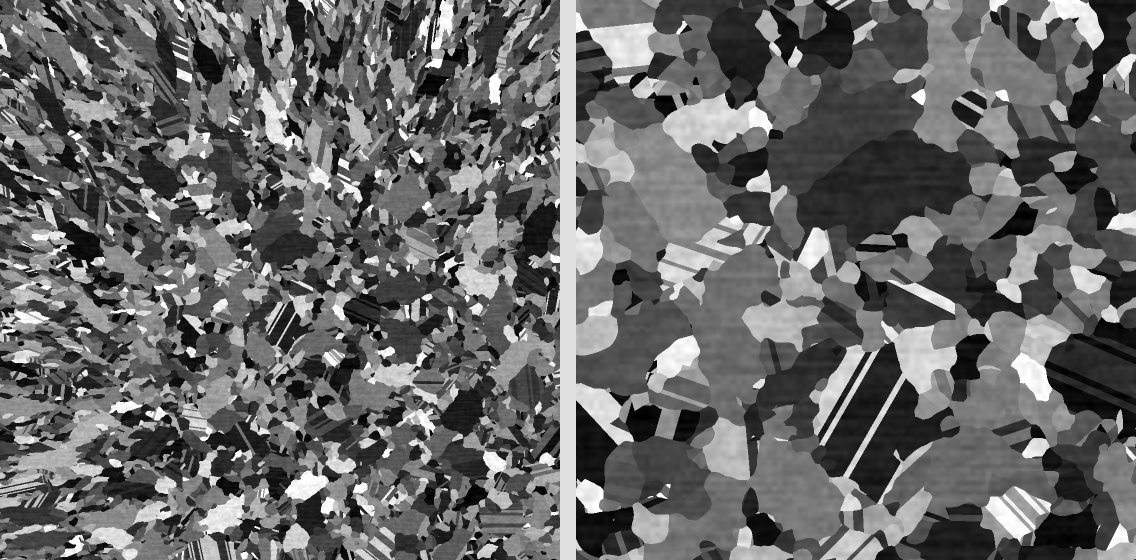
Left, the full canvas; right, a detail of the centre.
Give the GLSL for this texture, as a WebGL 2 fragment shader.

```glsl
#version 300 es
precision highp float;

uniform vec2 u_resolution;
out vec4 fragColor;

vec3 hash3(vec3 p) {
    p = fract(p * vec3(0.1031, 0.1030, 0.0973));
    p += dot(p, p.yxz + 33.33);
    return fract((p.xxy + p.yxx) * p.zyx);
}

mat2 rotation(float angle) {
    float c = cos(angle), s = sin(angle);
    return mat2(c, -s, s, c);
}

float valueNoise(vec2 p) {
    vec2 cell = floor(p), f = fract(p);
    f = f * f * (3.0 - 2.0 * f);
    float a = hash3(vec3(cell, 7.0)).x;
    float b = hash3(vec3(cell + vec2(1.0, 0.0), 7.0)).x;
    float c = hash3(vec3(cell + vec2(0.0, 1.0), 7.0)).x;
    float d = hash3(vec3(cell + 1.0, 7.0)).x;
    return mix(mix(a, b, f.x), mix(c, d, f.x), f.y);
}

// Mostly dark and middle greys with a short bright tail
float crystalTone(float h) {
    return 0.03 + 0.69 * h + 0.3 * pow(h, 8.0);
}

// Faceted cellular distance over three grain sizes; returns the winning cell
vec3 findGrain(vec2 p, float flowAngle, float flow) {
    float nearest = 1e3;
    vec3 grain = vec3(0.0);
    for (int level = 0; level < 3; level++) {
        float count = level == 0 ? 16.0 : level == 1 ? 33.0 : 62.0;
        vec2 base = floor(p * count);
        for (int y = -2; y <= 2; y++) {
            for (int x = -2; x <= 2; x++) {
                vec3 key = vec3(base + vec2(x, y), count);
                vec3 place = hash3(key);
                vec3 form = hash3(key + vec3(0.0, 0.0, 101.0));
                float angle = flowAngle + (form.x - 0.5) * mix(3.14, 0.7, flow);
                float stretch = sqrt(1.1 + 1.3 * form.y + 1.7 * flow);
                vec2 q = rotation(angle) * (p - (key.xy + place.xy) / count);
                q *= vec2(1.0 / stretch, stretch);
                float facets = max(abs(q.x + q.y * (form.z - 0.3)),
                                   abs(q.y - q.x * (place.x - 0.5)));
                float d = max(facets, 0.88 * length(q));
                d -= place.z * mix(0.62, 0.48, flow) / count;
                if (d < nearest) {
                    nearest = d;
                    grain = key;
                }
            }
        }
    }
    return grain;
}

float polishedMetal(vec2 uv) {
    // Grains lie along rays toward the top and left sides
    vec2 ray = uv - vec2(0.65, 0.4);
    ray.y *= ray.y < 0.0 ? 0.4 : 1.0;
    float flow = max(smoothstep(0.55, 1.0, uv.y), 1.0 - smoothstep(0.0, 0.45, uv.x));
    vec2 p = uv + 0.0007 * sin(uv.yx * 310.0 + 3.0 * sin(uv * 170.0));
    vec3 grain = findGrain(p, atan(ray.y, ray.x), flow);

    vec3 look = hash3(grain + vec3(0.0, 0.0, 211.0));
    vec3 twin = hash3(grain + vec3(0.0, 0.0, 307.0));
    float tone = crystalTone(look.x);

    // Parallel twin bands of uneven width
    if (look.y < 0.45) {
        float t = (rotation(twin.x * 6.283) * uv).y / mix(0.003, 0.010, twin.y);
        float band = floor(t + 0.5 * sin(t * 1.7 + twin.z * 6.283));
        vec3 choice = hash3(vec3(grain.xy, band + 400.0));
        if (choice.x < 0.42) tone = crystalTone(look.z);
    }

    // Surface speckle, scratches and faint scan lines
    float speckle = valueNoise(uv * 330.0) + valueNoise(uv * 150.0) - 1.0;
    float scratch = valueNoise(uv * vec2(35.0, 380.0)) - 0.5;
    tone += (0.03 + 0.07 * tone) * speckle + 0.06 * scratch;
    tone += 0.01 * sin(uv.y * 820.0) * sin(uv.x * 19.0 + 4.0 * sin(uv.y * 23.0));
    return clamp(tone, 0.0, 1.0);
}

void main() {
    // Four samples smooth every edge
    float tone = 0.0;
    for (int i = 0; i < 4; i++) {
        vec2 offset = vec2(i % 2, i / 2) * 0.5 - 0.25;
        tone += polishedMetal((gl_FragCoord.xy + offset) / u_resolution);
    }
    fragColor = vec4(vec3(tone * 0.25), 1.0);
}
```
